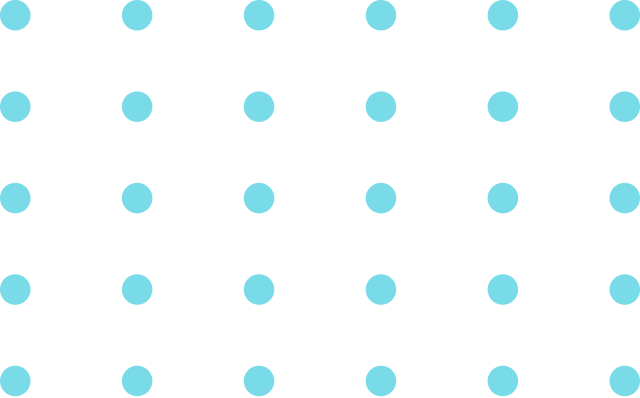
Write a Shadertoy shader that draws this pattern.

```glsl
const vec2 DOT_COUNT = vec2(6.0, 5.0);
const vec2 DOT_SPACING = vec2(4.0, 3.0);  // in dot diameters
const float DOT_RADIUS = 0.5;
const vec3 DOT_COLOR = vec3(0.475, 0.855, 0.91);
const vec3 BACKGROUND_COLOR = vec3(1.0);

// Signed distance to the nearest dot of a finite grid
float dotGridDistance(vec2 p) {
    vec2 cell = clamp(round(p / DOT_SPACING), vec2(0.0), DOT_COUNT - 1.0);
    return length(p - cell * DOT_SPACING) - DOT_RADIUS;
}

void mainImage(out vec4 fragColor, in vec2 fragCoord) {
    // One unit is a dot diameter; the grid spans the full width
    float gridWidth = (DOT_COUNT.x - 1.0) * DOT_SPACING.x + 2.0 * DOT_RADIUS;
    float pixelSize = gridWidth / iResolution.x;

    // Measure from the center of the top left dot, downward
    vec2 fromTopLeft = vec2(fragCoord.x, iResolution.y - fragCoord.y);
    vec2 p = fromTopLeft * pixelSize - DOT_RADIUS;

    // Antialiased coverage
    float coverage = clamp(0.5 - dotGridDistance(p) / pixelSize, 0.0, 1.0);
    fragColor = vec4(mix(BACKGROUND_COLOR, DOT_COLOR, coverage), 1.0);
}
```
